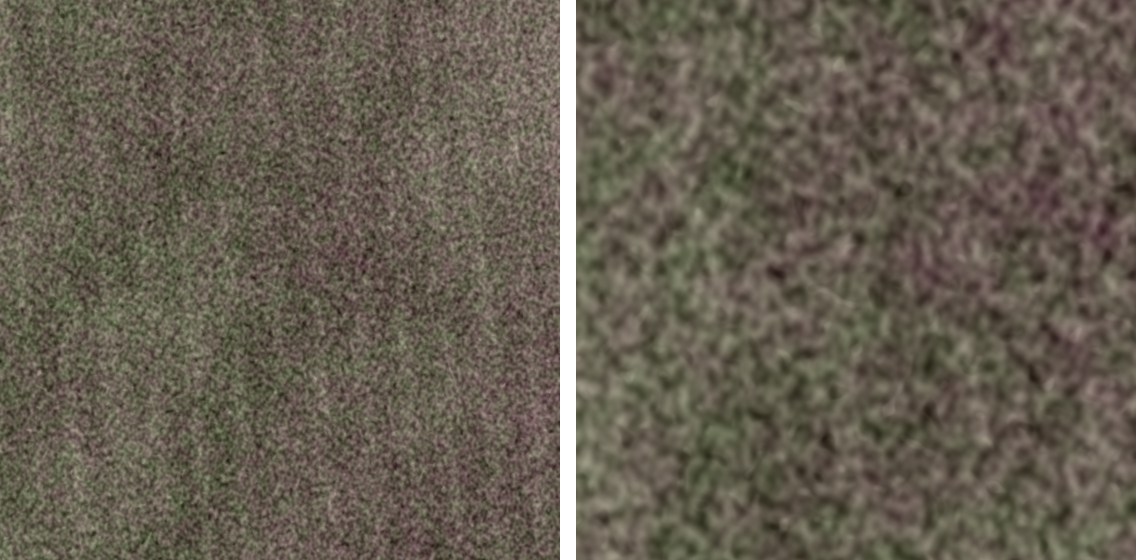
Left, the full canvas; right, a detail of the centre.
Give the GLSL for this texture, as a Shadertoy shader.

```glsl
// Dry, grainy ground seen from above: soft grain, dark pits and pale flecks,
// faint leaning rows, broad green-to-mauve mottling and one thin dark track.
// Built from rotated layers of gradient noise added to a single earth colour.

const vec3  EARTH        = vec3(0.408, 0.377, 0.326);
const vec3  MAUVE_SHIFT  = vec3(0.6, -0.5, 0.5);   // negative values lean green
const float GRAIN_SCALE  = 85.0;
const float FINE_SCALE   = 138.0;
const float GRAIN_AMOUNT = 0.20;
const float FINE_AMOUNT  = 0.17;
const float PIT_DEPTH    = 0.09;
const float FLECK_LIGHT  = 0.08;
const float ROW_SPACING  = 0.075;
const float ROW_LEAN     = 0.075;
const float ROW_LIGHT    = 0.055;
const vec2  TRACK_START  = vec2(0.75, 0.01);
const vec2  TRACK_END    = vec2(0.99, 0.18);
const float TRACK_WIDTH  = 0.007;
const float TRACK_DEPTH  = 0.085;

// Integer hash giving a unit gradient for each lattice point
vec2 latticeGradient(ivec2 cell) {
    uint h = uint(cell.x) * 73856093u ^ uint(cell.y) * 19349663u;
    h = (h ^ (h >> 15)) * 2246822519u;
    h = (h ^ (h >> 13)) * 3266489917u;
    h ^= h >> 16;
    float angle = float(h & 65535u) * 6.28318 / 65536.0;
    return vec2(cos(angle), sin(angle));
}

// Gradient noise, roughly -0.7 to 0.7
float gradientNoise(vec2 p) {
    vec2 base = floor(p);
    vec2 f = p - base;
    ivec2 cell = ivec2(base);
    vec2 w = f * f * f * (f * (f * 6.0 - 15.0) + 10.0);
    float a = dot(latticeGradient(cell), f);
    float b = dot(latticeGradient(cell + ivec2(1, 0)), f - vec2(1.0, 0.0));
    float c = dot(latticeGradient(cell + ivec2(0, 1)), f - vec2(0.0, 1.0));
    float d = dot(latticeGradient(cell + ivec2(1, 1)), f - vec2(1.0, 1.0));
    return mix(mix(a, b, w.x), mix(c, d, w.x), w.y);
}

// Noise layer with its own direction and offset, to hide the lattice
float layer(vec2 p, float scale, float seed) {
    float c = cos(seed), s = sin(seed);
    return gradientNoise(mat2(c, s, -s, c) * p * scale + seed * 17.3);
}

float segmentDistance(vec2 p, vec2 a, vec2 b) {
    vec2 ab = b - a;
    return length(p - a - ab * clamp(dot(p - a, ab) / dot(ab, ab), 0.0, 1.0));
}

// Soft grain with sparse dark pits and pale flecks
float grainLight(vec2 p) {
    vec2 stretched = p * vec2(1.06, 0.94);
    float light = GRAIN_AMOUNT * layer(stretched, GRAIN_SCALE, 0.6)
                + FINE_AMOUNT * layer(stretched, FINE_SCALE, 2.1)
                + 0.05 * layer(p, 32.0, 3.7);
    light -= PIT_DEPTH * smoothstep(0.28, 0.55, layer(p, 78.0, 4.4));
    light += FLECK_LIGHT * smoothstep(0.30, 0.55, layer(p, 90.0, 5.2));
    return light;
}

// Broken pale lines, nearly upright and evenly spaced
float rowLight(vec2 p) {
    float across = (p.x + ROW_LEAN * p.y) / ROW_SPACING;
    across += 0.22 * layer(p, 7.0, 1.3);
    float offset = abs(fract(across + 0.5) - 0.5);
    float strength = smoothstep(-0.25, 0.45, gradientNoise(vec2(floor(across + 0.5) * 3.7, p.y * 6.0)));
    return ROW_LIGHT * strength * exp(-offset * offset * 90.0)
         + 0.012 * (cos(6.28318 * across) - 0.4);
}

// Broad patches: paler upper right, darker middle and lower right
float patchLight(vec2 p) {
    float light = 0.07 * layer(p, 4.0, 2.8) + 0.055 * layer(p, 10.0, 0.9);
    float right = smoothstep(0.62, 0.95, p.x);
    light += right * mix(-0.025, 0.04, smoothstep(0.30, 0.60, p.y));
    light -= 0.018 * exp(-pow((p.x - 0.5) / 0.22, 2.0));
    return light;
}

// Thin wandering track in the lower right
float trackShade(vec2 p) {
    vec2 bent = p + 0.012 * vec2(layer(p, 14.0, 1.9), layer(p, 14.0, 3.1));
    float d = segmentDistance(bent, TRACK_START, TRACK_END);
    float wear = 0.75 + 0.8 * layer(p, 18.0, 4.9);
    return TRACK_DEPTH * wear * exp(-pow(d / TRACK_WIDTH, 2.0));
}

// Green on the left, mauve towards the right, with small colour blotches
float mauveAmount(vec2 p) {
    return 0.032 * (p.x - 0.5) + 0.035 * layer(p, 3.5, 5.7)
         + 0.045 * layer(p, 22.0, 0.3) + 0.04 * layer(p, 50.0, 2.5);
}

void mainImage(out vec4 fragColor, in vec2 fragCoord) {
    vec2 p = fragCoord / iResolution.xy;
    float light = grainLight(p) + rowLight(p) + patchLight(p) - trackShade(p);
    vec3 color = EARTH + light * vec3(1.0, 1.0, 0.95) + MAUVE_SHIFT * mauveAmount(p);
    fragColor = vec4(clamp(color, 0.0, 1.0), 1.0);
}
```
